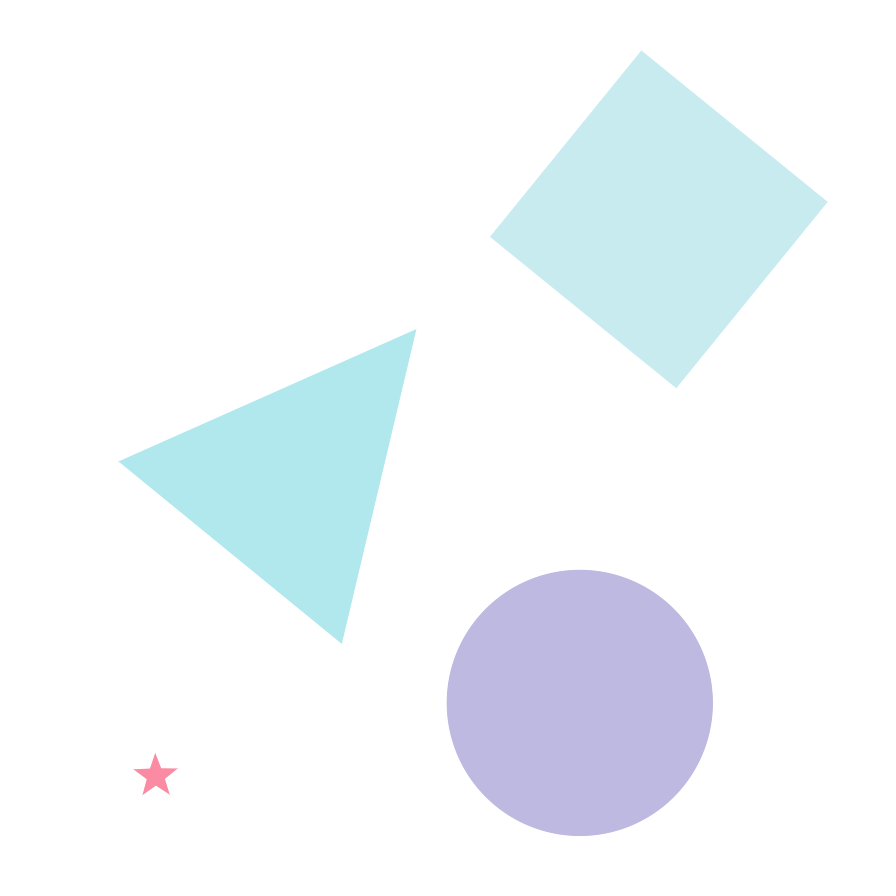
This background is drawn by a Shadertoy shader. Its source:

```glsl
// Draws flat pastel shapes on white: a tilted square, a triangle, a disc and a small star.

float squareDistance(vec2 p, vec2 axis, float halfSide) {
    vec2 q = abs(vec2(dot(p, axis), dot(p, vec2(-axis.y, axis.x)))) - halfSide;
    return length(max(q, 0.0)) + min(max(q.x, q.y), 0.0);
}

// Signed distance to the line from a to b, positive on its left
float lineDistance(vec2 p, vec2 a, vec2 b) {
    vec2 along = normalize(b - a);
    return dot(p - a, vec2(-along.y, along.x));
}

// Corners run clockwise, so the inside lies to the right of each edge
float triangleDistance(vec2 p, vec2 a, vec2 b, vec2 c) {
    return max(lineDistance(p, a, b), max(lineDistance(p, b, c), lineDistance(p, c, a)));
}

// Folds the plane into half of one arm, then measures its single edge
float starDistance(vec2 p, float radius, float innerRatio, float turn) {
    float halfArm = radians(36.0);
    float angle = mod(atan(p.x, p.y) + turn + halfArm, 2.0 * halfArm) - halfArm;
    vec2 q = length(p) * vec2(abs(sin(angle)), cos(angle));
    vec2 notch = radius * innerRatio * vec2(sin(halfArm), cos(halfArm));
    return lineDistance(q, vec2(0.0, radius), notch);
}

vec3 paint(vec3 base, vec3 ink, float dist) {
    float pixel = 1.0 / iResolution.y;
    return mix(base, ink, smoothstep(0.6 * pixel, -0.6 * pixel, dist));
}

void mainImage(out vec4 fragColor, in vec2 fragCoord) {
    // Canvas units, centred horizontally
    vec2 p = (fragCoord - 0.5 * iResolution.xy) / iResolution.y + 0.5;
    vec3 color = vec3(1.0);

    // Pale square
    float square = squareDistance(p - vec2(0.7353, 0.7552), normalize(vec2(1.6, -1.3)), 0.1340);
    color = paint(color, vec3(0.784, 0.922, 0.937), square);

    // Aqua triangle
    float triangle = triangleDistance(p, vec2(0.4648, 0.6328), vec2(0.3815, 0.2813), vec2(0.1322, 0.4850));
    color = paint(color, vec3(0.690, 0.910, 0.929), triangle);

    // Lavender disc
    float disc = length(p - vec2(0.6471, 0.2155)) - 0.1486;
    color = paint(color, vec3(0.745, 0.725, 0.882), disc);

    // Pink star
    float star = starDistance(p - vec2(0.1738, 0.1338), 0.0260, 0.41, 0.02);
    color = paint(color, vec3(0.980, 0.545, 0.640), star);

    fragColor = vec4(color, 1.0);
}
```
